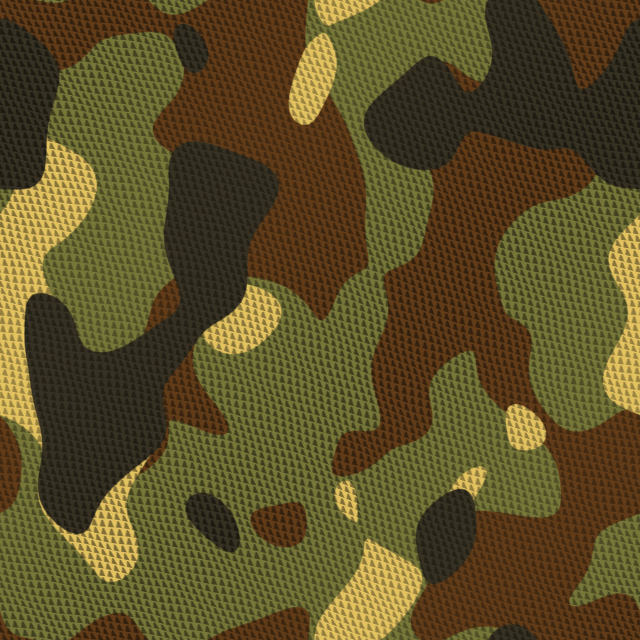
Reproduce this texture procedurally as a Shadertoy shader.

```glsl
// Woodland camouflage printed on a coarse knitted cloth, seamless in both directions

const float TAU = 6.2831853;

float hash(vec2 p) {
    return fract(sin(dot(p, vec2(127.1, 311.7))) * 43758.5453);
}

// Wrapping random field: whole-number waves with hashed phases, zero mean, unit deviation.
// A larger stretch on one axis lengthens the blobs along it.
float blobField(vec2 p, vec2 stretch, float seed) {
    float sum = 0.0, energy = 0.0;
    for (int ky = 0; ky <= 6; ky++) {
        for (int kx = -6; kx <= 6; kx++) {
            if (ky == 0 && kx <= 0) continue;
            vec2 wave = vec2(kx, ky);
            float q = length(wave * stretch) / 3.2;
            float amplitude = 1.0 / (1.0 + q * q * q);
            sum += amplitude * cos(TAU * (dot(wave, p) + hash(wave + seed)));
            energy += 0.5 * amplitude * amplitude;
        }
    }
    return sum * inversesqrt(energy);
}

// Antialiased mask of the field above a level
float cover(float field, float level) {
    float w = 0.8 * fwidth(field) + 1e-5;
    return smoothstep(-w, w, field - level);
}

// Staggered leaning pits between the stitches, in bent rows that fall to the right
float stitchPits(vec2 p) {
    vec2 bend = 0.014 * sin(TAU * (p.yx + vec2(0.1, 0.4)));
    vec2 jitter = 0.0014 * sin(TAU * (p.yx * vec2(13.0, 11.0) + p * vec2(7.0, 9.0)));
    p += bend + jitter;
    vec2 grid = vec2(78.0 * p.x - 20.0 * p.y, 88.0 * p.y + 22.0 * p.x);
    grid.x += 0.5 * mod(floor(grid.y), 2.0);
    float y = fract(grid.y) - 0.5;
    float x = fract(grid.x + 0.45 * y) - 0.5;
    float halfWidth = mix(0.40, 0.08, y + 0.5);
    float wedge = 1.0 - smoothstep(-0.15, 0.15, abs(x) - halfWidth);
    return wedge * (1.0 - smoothstep(0.32, 0.50, abs(y)));
}

void mainImage(out vec4 fragColor, in vec2 fragCoord) {
    vec2 p = fragCoord / iResolution.xy;

    // Printed patches with wavy outlines, painted from the ground up
    vec3 green = vec3(0.450, 0.452, 0.217);
    vec3 brown = vec3(0.372, 0.230, 0.094);
    vec3 sand = vec3(0.865, 0.740, 0.366);
    vec3 black = vec3(0.205, 0.186, 0.128);
    vec2 wavy = p + 0.011 * sin(TAU * (p.yx * vec2(5.0, 4.0) + vec2(0.2, 0.7)));
    vec3 color = green;
    color = mix(color, brown, cover(blobField(wavy, vec2(0.85, 1.05), 10.0), 0.16));
    color = mix(color, sand, cover(blobField(wavy, vec2(0.85, 1.25), 37.5), 1.04));
    color = mix(color, black, cover(blobField(wavy, vec2(0.75, 1.35), 71.3), 0.82));

    // Knit relief, deeper in some broad areas than in others
    float depth = 0.41 + 0.08 * sin(TAU * (p.x - p.y + 0.1));
    color *= 1.03 - depth * stitchPits(p);

    fragColor = vec4(color, 1.0);
}
```
